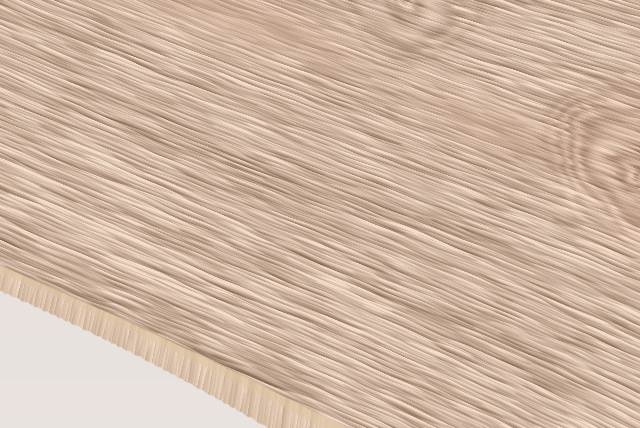
A Shadertoy shader for this texture:

```glsl
// Brushed oak board seen at a slant, with its cut edge over a pale table.
// Stretched smooth cellular noise makes the lit fibres, layered sines bend
// the grain, and jagged rippled rings form the knots.

const vec3 WOOD_DARK  = vec3(0.60, 0.48, 0.39);
const vec3 WOOD_LIGHT = vec3(0.94, 0.85, 0.78);
const vec3 CORE_DARK  = vec3(0.77, 0.65, 0.55);
const vec3 CORE_LIGHT = vec3(0.94, 0.86, 0.78);
const vec3 LIP_COLOR  = vec3(0.87, 0.77, 0.65);
const vec3 TABLE      = vec3(0.91, 0.885, 0.87);

const float GRAIN_SLOPE  = 0.43;
const float FIBRE_ROWS   = 88.0;   // ridges per canvas height
const float FIBRE_LENGTH = 0.19;
const float MEAN_TONE    = 0.62;
const float RIDGE_LIGHT  = 0.62;
const float RIDGE_TONE   = 0.36;
const float FINE_TONE    = 0.42;
const float RING_FREQ    = 165.0;
const float RING_LIGHT   = 0.20;

vec2 hash2(vec2 c) {
    vec2 k = vec2(dot(c, vec2(127.1, 311.7)), dot(c, vec2(269.5, 183.3)));
    return fract(sin(k) * 43758.5);
}

// Smooth cellular noise: x = blended cell tone, y = side of the cell centre
vec2 fibres(vec2 q) {
    vec2 cell = floor(q), sum = vec2(0.0);
    float total = 0.0;
    for (int j = -1; j <= 1; j++)
    for (int i = -1; i <= 1; i++) {
        vec2 id = cell + vec2(i, j);
        vec2 away = q - id - hash2(id);
        float weight = exp(-13.0 * dot(away, away));
        sum += weight * vec2(hash2(id + 57.0).x - 0.5, away.y);
        total += weight;
    }
    return sum / max(total, 1e-5);
}

// Offset from a centre, sheared to lie along the grain
vec2 alongGrain(vec2 p, vec2 centre) {
    vec2 d = p - centre;
    return vec2(d.x, d.y + 0.3 * d.x);
}

float softPatch(vec2 p, vec2 centre, vec2 radii) {
    vec2 q = alongGrain(p, centre) / radii;
    return exp(-dot(q, q));
}

// Wavy growth rings torn by the fibres: x = ripple, y = coverage
vec2 knot(vec2 p, vec2 centre, float radius, float tear) {
    vec2 q = alongGrain(p, centre);
    float a = atan(q.y, q.x);
    float r = length(q * vec2(0.8, 1.0));
    r += 0.010 * sin(3.0 * a + 22.0 * r) + 0.005 * sin(7.0 * a - 50.0 * r) + tear;
    float ripple = sin(RING_FREQ * r + 2.5 * sin(37.0 * r));
    return vec2(ripple, exp(-pow(max(r, 0.0) / radius, 4.0)));
}

vec3 boardFace(vec2 p, float edgeGap) {
    // Bent grain coordinates, denser toward the far side
    float across = p.y + GRAIN_SLOPE * p.x - 0.06 * p.x * p.x * p.y;
    across += 0.003 * sin(5.0 * p.x + 9.0 * p.y) + 0.0006 * sin(27.0 * p.x - 33.0 * p.y);
    float along = p.x - GRAIN_SLOPE * p.y;
    float row = FIBRE_ROWS * across + 14.0 * across * across;

    vec2 ridge = fibres(vec2(along / FIBRE_LENGTH, row));
    vec2 fine = fibres(vec2(along / FIBRE_LENGTH * 2.6 + 40.0, row * 1.7));
    vec2 broad = fibres(vec2(along * 2.0 + 9.0, row * 0.3));
    float relief = RIDGE_LIGHT * ridge.y + RIDGE_TONE * ridge.x;
    float grit = FINE_TONE * fine.x + 0.22 * fine.y + 0.10 * broad.x;

    // Smooth heartwood patches
    float heart = softPatch(p, vec2(0.58, 0.95), vec2(0.30, 0.08))
                + softPatch(p, vec2(1.17, 0.70), vec2(0.16, 0.06));
    float calm = 1.0 - 0.65 * min(heart, 1.0);

    // Knots replace part of the straight relief
    float tear = 0.012 * ridge.x + 0.008 * fine.x;
    vec2 sideKnot = knot(p, vec2(1.52, 0.59), 0.19, tear);
    vec2 topKnot = knot(p, vec2(0.92, 1.03), 0.14, tear);
    float knots = max(sideKnot.y, topKnot.y);
    relief *= calm * (1.0 - 0.55 * knots);
    relief += RING_LIGHT * (sideKnot.x * sideKnot.y + topKnot.x * topKnot.y);

    // Slow bands of tone across the board
    float bands = 0.025 * sin(11.0 * across + 1.5 * along + 0.6)
                + 0.020 * sin(29.0 * across - 2.0 * along);
    float tone = MEAN_TONE + relief + grit * mix(1.0, calm, 0.5) + bands;
    tone -= 0.08 * heart + 0.13 * sideKnot.y + 0.08 * topKnot.y;
    tone -= 0.14 * exp(-edgeGap / 0.035);
    vec3 color = mix(WOOD_DARK, WOOD_LIGHT, clamp(tone, -0.15, 1.05));
    return color + vec3(0.012, -0.004, -0.014) * (heart + sideKnot.y);
}

// Cut side with short cross lines under a plain lip; s runs from 0 to 1 down
vec3 boardSide(float x, float s) {
    vec2 cut = fibres(vec2(s * 0.6, x * 150.0 + 2.0 * s));
    float tone = 0.62 + 0.45 * cut.y + 0.4 * cut.x - 0.2 * s;
    vec3 core = mix(CORE_DARK, CORE_LIGHT, clamp(tone, 0.0, 1.0));
    vec3 lip = LIP_COLOR + 0.05 * cut.x;
    return mix(lip, core, smoothstep(0.20, 0.32, s));
}

void mainImage(out vec4 fragColor, in vec2 fragCoord) {
    vec2 p = fragCoord / iResolution.y;
    float soft = 1.0 / iResolution.y;

    // Upper and lower outline of the cut side
    float topLine = 0.379 - 0.42 * p.x - 0.06 * p.x * p.x;
    float lowLine = 0.320 - 0.43 * p.x - 0.13 * p.x * p.x;
    float s = clamp((topLine - p.y) / (topLine - lowLine), 0.0, 1.0);
    lowLine += 0.0015 * sin(310.0 * p.x + 2.0 * sin(47.0 * p.x));

    vec3 color = TABLE + 0.02 * (0.2 - p.y);
    color = mix(color, boardSide(p.x, s), smoothstep(-soft, soft, p.y - lowLine));
    float edgeGap = p.y - topLine;
    vec3 face = boardFace(p, max(edgeGap, 0.0));
    color = mix(color, face, smoothstep(-soft, soft, edgeGap));
    fragColor = vec4(color, 1.0);
}
```
